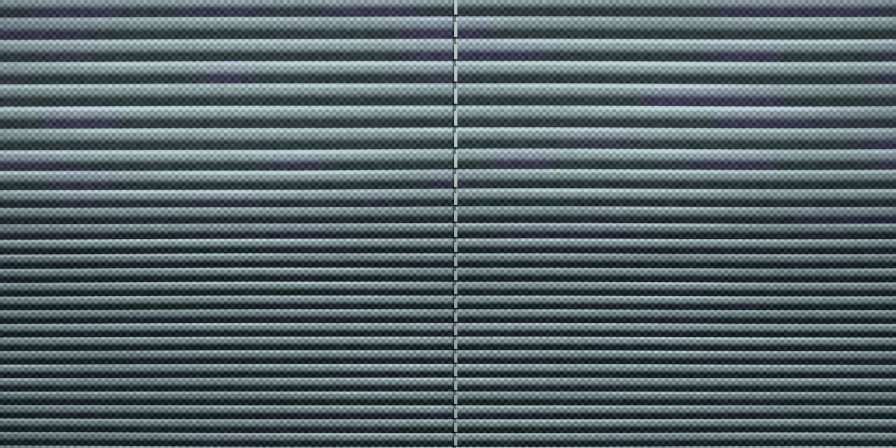
Reproduce this texture procedurally as a Shadertoy shader.

```glsl
// Closed metal window blind: woven-looking slats that tighten downwards, with one pull cord.

const vec3 SHADOW = vec3(0.045, 0.085, 0.09);
const vec3 LIGHT = vec3(0.65, 0.73, 0.74);
const vec3 BLUE_TINT = vec3(0.04, -0.01, 0.07);
const vec3 CORD_COLOR = vec3(0.72, 0.79, 0.79);

const float TOP_DENSITY = 19.9;    // slats per canvas height at the top
const float EXTRA_DENSITY = 13.0;  // added density at the bottom
const float BEND_AT = 0.464;       // depth where the spacing changes
const float BEND_WIDTH = 0.06;
const float FIRST_SLAT = 0.0417;   // depth of the first highlight
const float HIGHLIGHT_AT = 0.14;   // position of the glint within a slat
const float HIGHLIGHT_WIDTH = 0.10;
const float WEAVE_CELLS = 128.0;   // weave cells per canvas height
const float WEAVE_DEPTH = 0.11;
const float CORD_X = 0.5087;       // fraction of canvas width
const float CORD_HALF_WIDTH = 0.0036;
const float PI = 3.14159265;

float hash(vec2 p) {
    return fract(sin(dot(p, vec2(127.1, 311.7))) * 43758.5453);
}

float noise(vec2 p) {
    vec2 i = floor(p), f = fract(p);
    f = f * f * (3.0 - 2.0 * f);
    return mix(mix(hash(i), hash(i + vec2(1, 0)), f.x),
               mix(hash(i + vec2(0, 1)), hash(i + vec2(1, 1)), f.x), f.y);
}

// Running slat count; its slope eases from the top to the bottom density
float slatPhase(float depth) {
    float bend = log(1.0 + exp((depth - BEND_AT) / BEND_WIDTH));
    return TOP_DENSITY * (depth - FIRST_SLAT) + EXTRA_DENSITY * BEND_WIDTH * bend;
}

// Fine checkered weave, from -1 to 1
float weave(vec2 p) {
    vec2 s = sin(PI * WEAVE_CELLS * p);
    return clamp(1.8 * s.x * s.y, -1.0, 1.0);
}

void mainImage(out vec4 fragColor, in vec2 fragCoord) {
    vec2 uv = fragCoord / iResolution.xy;
    vec2 p = fragCoord / iResolution.y;
    float pixel = 1.0 / iResolution.y;
    float depth = 1.0 - uv.y;

    // Slats, slightly bowed along their length
    float bow = 0.12 * (noise(vec2(p.x * 1.7, depth * 5.0)) - 0.5);
    float phase = slatPhase(depth) + HIGHLIGHT_AT + bow;
    float slat = floor(phase);
    float f = fract(phase);
    float lower = smoothstep(0.3, 0.62, depth);
    float edge = max(0.06, (TOP_DENSITY + EXTRA_DENSITY * lower) * pixel);

    // Lit upper face, soft fall into shadow, thin glint on the rim
    float lit = smoothstep(0.0, edge, f) * (1.0 - smoothstep(0.38, 0.74, f));
    float off = (f - HIGHLIGHT_AT) / HIGHLIGHT_WIDTH;
    float glint = exp(-off * off);
    float wear = noise(vec2(p.x * 4.0, slat * 7.3));
    float tone = mix(0.22, 0.08, lower) + lit * mix(0.54, 0.52, lower);
    tone += glint * (0.17 + 0.26 * wear);
    tone += 0.10 * (hash(vec2(slat, 3.0)) - 0.5) * lit;

    // Weave, grain and uneven room light
    vec2 cell = floor(p * WEAVE_CELLS);
    tone += WEAVE_DEPTH * weave(p) * (0.7 + 0.3 * lit);
    tone += 0.08 * (hash(cell) - 0.5);
    float side = abs(uv.x - 0.5) * 2.0;
    tone *= 1.06 - 0.16 * side * side * side;
    tone *= 0.94 + 0.12 * noise(p * vec2(2.0, 4.0) + 8.0);

    // Cool reflections in the shaded parts
    float cool = smoothstep(0.45, 0.8, noise(vec2(p.x * 6.0, slat * 3.7) + 20.0));
    vec3 color = mix(SHADOW, LIGHT, clamp(tone, 0.0, 1.15));
    color += BLUE_TINT * cool * (1.0 - 0.7 * lit) * (1.0 - 0.6 * lower);

    // Cord, hidden where each slat rim crosses it
    float cordX = (uv.x - CORD_X) * iResolution.x / iResolution.y;
    float cord = 1.0 - smoothstep(-0.5, 0.5, (abs(cordX) - CORD_HALF_WIDTH) / pixel);
    float groove = 1.0 - smoothstep(-0.5, 0.5,
        (abs(cordX + CORD_HALF_WIDTH) - CORD_HALF_WIDTH) / pixel);
    float dash = smoothstep(0.24, 0.24 + edge, f) * (1.0 - smoothstep(0.98 - edge, 0.98, f));
    color *= 1.0 - 0.4 * groove;
    color = mix(color, CORD_COLOR * mix(1.0, 0.82, lower), cord * dash);

    fragColor = vec4(clamp(color, 0.0, 1.0), 1.0);
}
```
